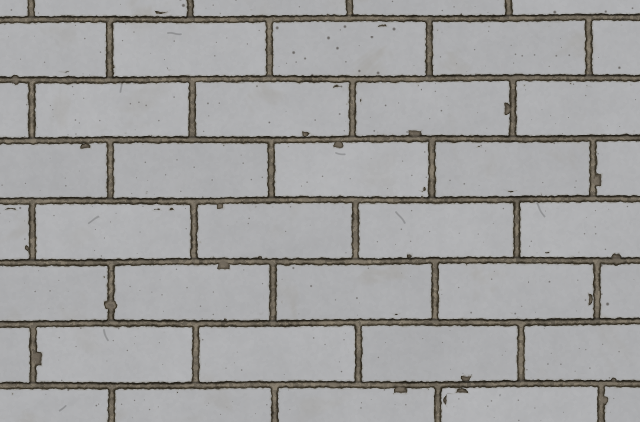
This texture is drawn by a Shadertoy shader. Its source:

```glsl
vec2 hash2(vec2 p) {
    vec3 h = fract(p.xyx * vec3(0.1031, 0.1030, 0.0973));
    h += dot(h, h.yzx + 33.33);
    return fract((h.xx + h.yz) * h.zy);
}

// Cellular noise: distance to the nearest point, and that point's random id
vec2 cells(vec2 p) {
    vec2 base = floor(p), nearest = vec2(9.0, 0.0);
    for (int j = -1; j <= 1; j++)
    for (int i = -1; i <= 1; i++) {
        vec2 cell = base + vec2(i, j);
        float dist = length(cell + hash2(cell + 40.0) - p);
        if (dist < nearest.x) nearest = vec2(dist, hash2(cell + 91.0).x);
    }
    return nearest;
}

// Soft mottling from warped, layered sines
float mottle(vec2 p) {
    float sum = 0.0, amp = 0.5;
    for (int i = 0; i < 5; i++) {
        p = mat2(0.8, 0.6, -0.6, 0.8) * p * 1.7 + sin(p.yx * 1.3) * 0.6;
        sum += amp * sin(p.x) * sin(p.y + 1.0);
        amp *= 0.65;
    }
    return sum;
}

float boxDistance(vec2 p, vec2 halfSize, float radius) {
    vec2 q = abs(p) - halfSize + radius;
    return length(max(q, 0.0)) + min(max(q.x, q.y), 0.0) - radius;
}

float segmentDistance(vec2 p, vec2 a, vec2 b) {
    vec2 ab = b - a;
    return length(p - a - ab * clamp(dot(p - a, ab) / dot(ab, ab), 0.0, 1.0));
}

void mainImage(out vec4 fragColor, in vec2 fragCoord) {
    vec2 uv = fragCoord / iResolution.xy;
    vec2 p = fragCoord / iResolution.y;
    float aspect = iResolution.x / iResolution.y;
    float pixel = 1.0 / iResolution.y;

    // Courses: slightly tilted, growing taller toward the bottom
    float course = (1.0 - uv.y) * 7.036 - 0.312 - 0.0208 * (1.0 - 2.0 * uv.x);
    course -= 0.00277 * course * course;
    course += 0.007 * sin(uv.x * 15.0 + floor(course + 0.5) * 2.3);
    float row = floor(course) + 1.0;

    // Running bond: every other course shifts by half a brick
    float spacing = 0.2487 + 0.0009 * row;
    float along = (uv.x - 0.0488 - 0.122 * mod(row, 2.0) - 0.0005 * row) / spacing;
    vec2 brickSeed = hash2(vec2(floor(along), row) + 17.0);
    vec2 size = vec2(spacing * aspect, 0.144);
    vec2 local = vec2(fract(along) - 0.5, 0.5 - fract(course)) * size;

    // Brick outline with crumbled edges and chips
    vec2 grain = cells(p * 130.0);
    float crumble = (cells(p * 62.0).x - 0.5) * 0.0034 + (grain.x - 0.5) * 0.0016;
    float edge = boxDistance(local, size * 0.5 - vec2(0.0088, 0.0082), 0.003);
    edge += crumble + 0.0007 * mottle(p * 30.0);
    vec2 chip = cells(p * 14.0 + 5.0);
    float chipDepth = 0.017 * smoothstep(0.72, 1.0, chip.y) - chip.x / 14.0;
    edge = max(edge, min(chipDepth + crumble * 1.6, edge + 0.011));

    // Painted face: tone per brick, mottling and warm stains
    float cloud = mottle(p * 7.0 + brickSeed * 9.0);
    vec3 face = vec3(0.683, 0.686, 0.693) + (brickSeed.x - 0.5) * 0.025;
    face += 0.012 * cloud + 0.012 * (grain.y - 0.5) + 0.008 * mottle(p * 45.0);
    float stain = smoothstep(0.25, 0.9, mottle(p * 11.0 + 3.0)) * brickSeed.y;
    face = mix(face, vec3(0.59, 0.57, 0.53), 0.3 * stain);
    float grime = smoothstep(-0.0055, 0.0, edge) * (0.25 + 0.6 * grain.y);
    face = mix(face, vec3(0.56, 0.55, 0.52), grime * 0.7);

    // Small dark pits, denser on a few bricks
    vec2 pit = cells(p * 48.0 + 11.0);
    float pitRadius = 0.003 * smoothstep(0.88, 1.0, pit.y) * (0.35 + pow(brickSeed.y, 5.0));
    float pitMask = 1.0 - smoothstep(-pixel, pixel, pit.x / 48.0 - pitRadius);
    face = mix(face, vec3(0.27, 0.25, 0.23), pitMask * 0.65 * step(0.88, pit.y));

    // Hairline scratch on some bricks
    vec2 start = (brickSeed.yx - 0.5) * size * 0.7;
    vec2 reach = (hash2(brickSeed * 70.0) - 0.5) * 0.07;
    float scratch = segmentDistance(local + 0.001 * sin(local.yx * 180.0), start, start + reach);
    face *= 1.0 - 0.18 * step(0.6, brickSeed.x) * (1.0 - smoothstep(0.0003, 0.0003 + 1.5 * pixel, scratch));

    // Recessed mortar: dark at its lips, lighter along the middle
    float ridge = smoothstep(0.0002, 0.0068, edge + 0.001 * mottle(p * 24.0));
    vec3 mortar = mix(vec3(0.17, 0.15, 0.11), vec3(0.46, 0.43, 0.38), ridge);
    float fromJoint = course - floor(course + 0.5);
    mortar *= 1.0 - 0.35 * exp(-pow((fromJoint + 0.045) / 0.02, 2.0));
    mortar *= 0.88 + 0.24 * grain.y + 0.12 * mottle(p * 18.0);
    mortar = mix(mortar, vec3(0.40, 0.37, 0.33), 0.5 * smoothstep(0.0, 0.005, chipDepth));

    float mortarMask = smoothstep(-0.75 * pixel, 0.75 * pixel, edge);
    fragColor = vec4(mix(face, mortar, mortarMask), 1.0);
}
```
